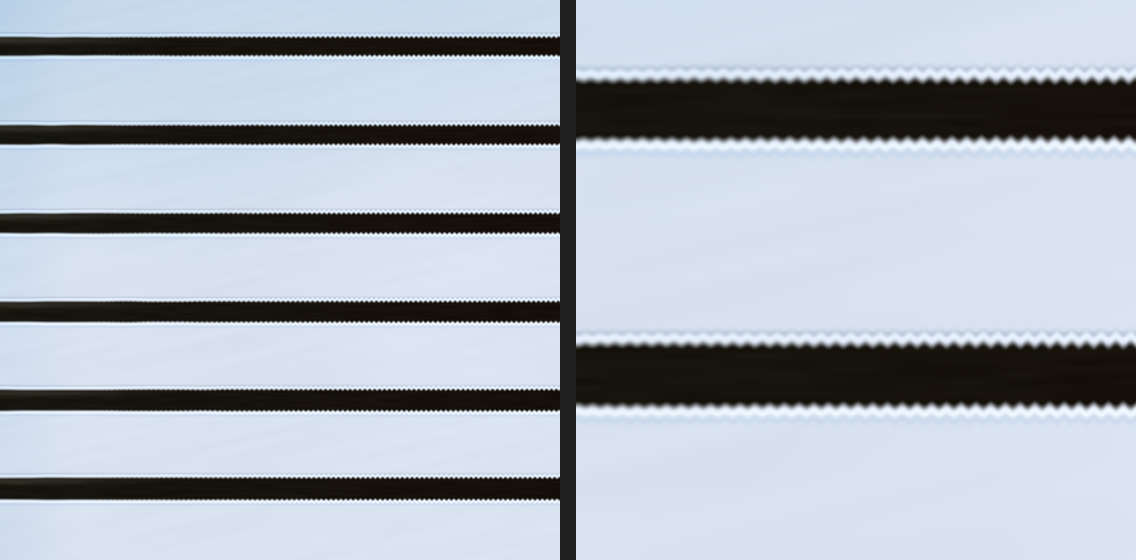
Left: the whole. Right: its middle third, enlarged.
A WebGL 1 fragment shader for this pattern:

```glsl
precision highp float;
// Dark horizontal bars with finely serrated, ringing edges over a pale blue sky.
uniform vec2 u_resolution;

float hash(vec2 p) {
  return fract(sin(dot(p, vec2(127.1, 311.7))) * 43758.545);
}

float noise(vec2 p) {
  vec2 cell = floor(p);
  vec2 f = fract(p);
  f = f * f * (3.0 - 2.0 * f);
  return mix(mix(hash(cell), hash(cell + vec2(1.0, 0.0)), f.x),
             mix(hash(cell + vec2(0.0, 1.0)), hash(cell + 1.0), f.x), f.y);
}

float ridge(float d, float width) {
  return exp(-d * d / (width * width));
}

// Sky: bluer towards the top and left, with soft clouds and slanted streaks.
vec3 skyColor(vec2 p) {
  float cloud = noise(p * vec2(2.5, 4.0) + 3.0) - 0.5;
  float haze = smoothstep(-0.15, 0.6, p.y + 0.22 * p.x + 0.2 * cloud);
  vec3 sky = mix(vec3(0.765, 0.845, 0.92), vec3(0.855, 0.89, 0.942), haze);
  sky -= vec3(0.035, 0.02, 0.008) * (1.0 - smoothstep(0.0, 0.16, p.x));
  float streak = noise(vec2(p.x * 7.0, (p.y + 0.22 * p.x) * 75.0)) - 0.5;
  return sky + 0.014 * streak + 0.012 * cloud;
}

void main() {
  vec2 uv = gl_FragCoord.xy / u_resolution;
  vec2 p = vec2(uv.x, 1.0 - uv.y);
  float pixel = 1.0 / u_resolution.y;

  // Bar spacing: y grows downwards from the bar centre.
  float pitch = 0.158;
  float row = floor((p.y - 0.0827) / pitch + 0.5);
  float y = p.y - 0.0827 - row * pitch;
  float halfWidth = 0.0163 + 0.0006 * row;

  // Serration fades into long smears at the left.
  float serrated = smoothstep(0.05, 0.75, p.x);
  float wave = sin(6.2832 * (p.x * 114.0 + row * 0.37));
  float smear = noise(vec2(p.x * 22.0, row * 9.0 + 2.0)) - 0.5;
  float wobble = 0.0012 * serrated * wave + 0.0012 * (1.0 - serrated) * smear;
  float above = -y - halfWidth + wobble;
  float below = y - halfWidth + wobble;

  // Ringing: grey dashes above the bar, a bright rim beneath it.
  vec3 color = skyColor(p);
  float dash = 0.65 + 0.35 * wave * serrated;
  color -= vec3(0.12, 0.105, 0.085) * dash * ridge(above - 0.0075, 0.0018);
  color += 0.06 * ridge(above - 0.0042, 0.0016);
  color += vec3(0.085, 0.085, 0.06) * ridge(below - 0.0042, 0.002);
  color -= vec3(0.05, 0.03, 0.005) * ridge(below - 0.0085, 0.0025);

  // Bar body: lighter worn top on the left, warm brown on the right.
  float grain = noise(vec2(p.x * 30.0, y * 260.0 + row * 17.0)) - 0.5;
  vec3 bar = mix(vec3(0.085, 0.08, 0.055), vec3(0.085, 0.058, 0.035), p.x);
  float worn = 1.0 - smoothstep(0.0, 0.35, p.x);
  bar += vec3(0.1, 0.1, 0.085) * worn * ridge(above + 0.006, 0.006);
  bar += 0.025 * grain;
  float soft = max(0.0028, 0.75 * pixel);
  float cover = 1.0 - smoothstep(-soft, soft, max(above, below));

  gl_FragColor = vec4(clamp(mix(color, bar, cover), 0.0, 1.0), 1.0);
}
```
